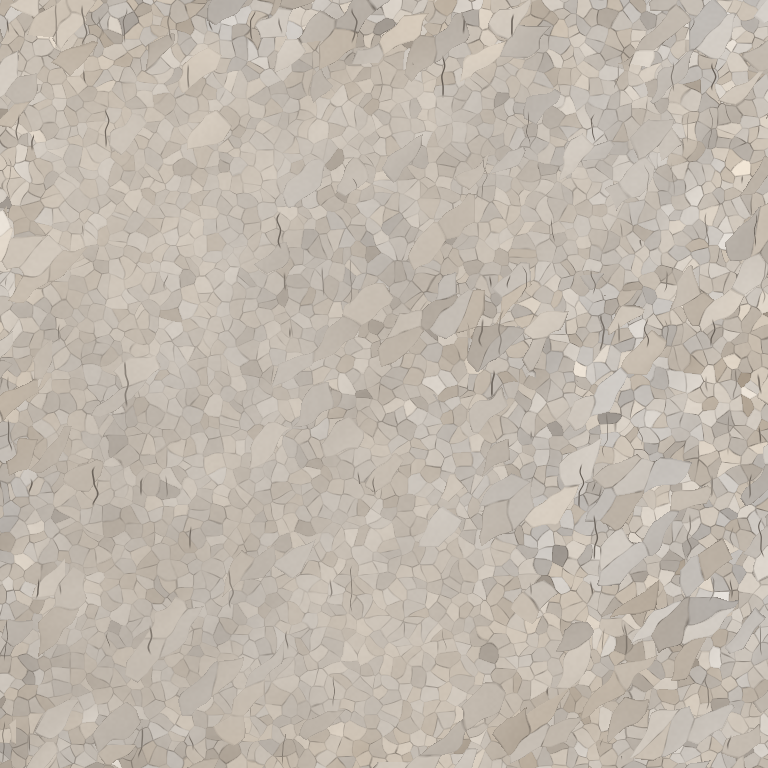
Reproduce this texture procedurally as a Shadertoy shader.

```glsl
#define GRAIN_COUNT 56.0
#define SHARD_COUNT vec2(19.0, 40.0)
#define FISSURE_COUNT vec2(34.0, 15.0)
#define CRACK_WIDTH 0.0007
#define BASE_TONE 0.83
#define CALM_CONTRAST 0.17
#define ROUGH_CONTRAST 0.38
#define DARK_STONE vec3(0.55, 0.51, 0.465)
#define LIGHT_STONE vec3(0.82, 0.787, 0.745)
#define CRACK_COLOR vec3(0.34, 0.31, 0.28)

float hash(vec2 p) {
    return fract(sin(dot(p, vec2(127.1, 311.7))) * 43758.5453);
}

vec2 hash2(vec2 p) {
    return vec2(hash(p), hash(p + 37.3));
}

float noise(vec2 p) {
    vec2 i = floor(p), f = fract(p);
    f = f * f * (3.0 - 2.0 * f);
    return mix(mix(hash(i), hash(i + vec2(1, 0)), f.x),
               mix(hash(i + vec2(0, 1)), hash(i + vec2(1, 1)), f.x), f.y);
}

// Voronoi cells: x is the distance to the border, yz the cell id
vec3 cells(vec2 p) {
    vec2 base = floor(p), f = fract(p), nearCell = vec2(0), nearPoint = vec2(0);
    float best = 9.0;
    for (int y = -1; y <= 1; y++)
    for (int x = -1; x <= 1; x++) {
        vec2 g = vec2(x, y);
        vec2 r = g + hash2(base + g) - f;
        float d = dot(r, r);
        if (d < best) { best = d; nearCell = g; nearPoint = r; }
    }
    float border = 9.0;
    for (int y = -2; y <= 2; y++)
    for (int x = -2; x <= 2; x++) {
        vec2 g = nearCell + vec2(x, y);
        vec2 r = g + hash2(base + g) - f;
        vec2 gap = r - nearPoint;
        if (dot(gap, gap) > 1e-5)
            border = min(border, dot(0.5 * (r + nearPoint), normalize(gap)));
    }
    return vec3(border, base + nearCell);
}

float stroke(float d, float halfWidth, float px) {
    return clamp((halfWidth - d) / px + 0.5, 0.0, 1.0);
}

// Short vertical fissures, more frequent on rough ground
float fissures(vec2 uv, float rough, float px) {
    vec2 p = uv * FISSURE_COUNT;
    vec2 id = floor(p), f = fract(p);
    float wobble = 0.25 * (noise(vec2(uv.y * 70.0, id.x * 7.0)) - 0.5);
    float dx = abs(f.x - 0.2 - 0.6 * hash(id) - wobble) / FISSURE_COUNT.x;
    float halfLength = 0.1 + 0.38 * hash(id + 11.0);
    float along = smoothstep(0.0, 0.12, halfLength - abs(f.y - 0.5));
    float present = step(hash(id + 23.0), mix(0.08, 0.38, rough));
    float halfWidth = CRACK_WIDTH * (0.5 + 1.1 * hash(id + 31.0));
    return present * along * stroke(dx, halfWidth, px) * (0.4 + 0.5 * hash(id + 43.0));
}

void mainImage(out vec4 fragColor, in vec2 fragCoord) {
    vec2 uv = fragCoord / iResolution.xy;
    float px = 1.0 / iResolution.y;

    // Calm centre left, rough right side and margins
    float patches = noise(uv * 7.0 + 3.0) - 0.5;
    float rough = smoothstep(0.4, 1.0, uv.x + 0.5 * patches);
    rough = max(rough, smoothstep(0.82, 1.0, uv.y + 0.1 * patches));
    rough = max(rough, 0.7 - 0.7 * smoothstep(0.0, 0.1, min(uv.x, uv.y)));

    vec2 warp = vec2(noise(uv * 42.0), noise(uv * 42.0 + 19.0)) - 0.5;
    vec2 p = uv + 0.011 * warp;
    vec2 slanted = vec2(p.x + p.y, p.y - p.x) * 0.7071;

    // Small grains, partly covered by larger slanted shards
    vec3 cell = cells(p * GRAIN_COUNT);
    float border = cell.x / GRAIN_COUNT;
    vec3 shard = cells(slanted * SHARD_COUNT);
    float shardBorder = shard.x / SHARD_COUNT.y;
    if (hash(shard.yz + 5.0) < mix(0.12, 0.32, rough)) {
        cell = shard + vec3(0, 101, 57);
        border = shardBorder;
    }
    vec2 id = cell.yz;

    // Tone of each piece, with rare dark chips and pale flakes
    float spread = hash(id + 61.0) + hash(id + 71.0) - 1.0;
    float tone = BASE_TONE + spread * mix(CALM_CONTRAST, ROUGH_CONTRAST, rough);
    float rare = hash(id + 83.0);
    tone -= step(0.965, rare) * mix(0.16, 0.42, rough);
    tone += step(rare, 0.025) * mix(0.08, 0.34, rough);
    tone += 0.16 * (noise(slanted * vec2(9.0, 24.0)) - 0.5);
    tone += 0.12 * (noise(uv * 4.0 + 8.0) - 0.5);
    tone += 0.05 * (noise(uv * 250.0) - 0.5);
    tone += 0.06 * (uv.x + uv.y - 1.0);
    vec3 color = mix(DARK_STONE, LIGHT_STONE, tone);

    // Warm and cool tints
    float tint = hash(id + 97.0) - 0.5 + 0.5 * (noise(uv * 6.0 + 40.0) - 0.5);
    color += tint * vec3(0.016, 0.0, -0.022) * (0.7 + rough);

    // Broken hairline cracks between the pieces, then the fissures
    float breaks = noise(uv * 95.0 + 13.0);
    float depth = mix(0.08, 0.5, breaks * breaks) * (0.8 + 0.6 * rough);
    float crack = stroke(border, CRACK_WIDTH, px) * depth;
    crack = max(crack, fissures(uv, rough, px));
    color = mix(color, CRACK_COLOR, crack);

    fragColor = vec4(clamp(color, 0.0, 1.0), 1.0);
}
```
